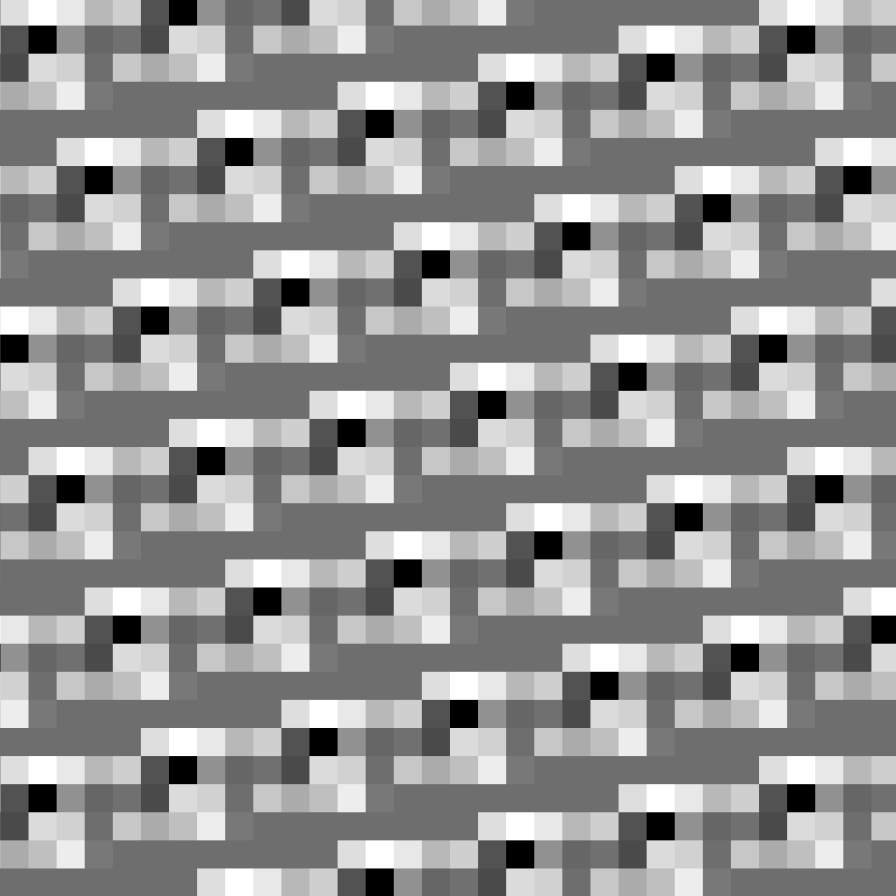
Give the GLSL for this pattern, as a WebGL 2 fragment shader.

```glsl
#version 300 es
precision highp float;
// A slanted lattice of stepped grey motifs built from square cells.
// One run of 27 tones repeats along each row and shifts by 5 cells per row,
// which tiles the plane on the lattice vectors (5, -1) and (2, 5).

uniform vec2 u_resolution;
out vec4 fragColor;

const float CELLS_ACROSS = 31.89;
const vec2 GRID_OFFSET = vec2(-0.015, 0.09);
const int PERIOD = 27;
const int ROW_SHIFT = 5;
const float GROUND = 0.432;

// Tones of the motif in running order; the rest of the period is ground.
const int MOTIF_LENGTH = 19;
const float MOTIF[MOTIF_LENGTH] = float[MOTIF_LENGTH](
    0.87, 1.00, 0.91, 0.72, 0.81, 0.32,
    0.00, 0.57, 0.40, 0.44, 0.29,
    0.86, 0.82, 0.43,
    0.78, 0.67, 0.75, 0.93, 0.47);

// Grey level of one cell, with columns to the right and rows downward.
float cellTone(ivec2 cell, int period, int rowShift) {
    int run = cell.x + rowShift * cell.y;
    int index = ((run % period) + period) % period;
    return index < MOTIF_LENGTH ? MOTIF[index] : GROUND;
}

// Cell grid whose borders are blended over the given width, in cells.
float smoothGrid(vec2 p, vec2 blendWidth) {
    vec2 corner = floor(p - 0.5);
    vec2 t = clamp((p - corner - 1.0) / blendWidth + 0.5, 0.0, 1.0);
    ivec2 cell = ivec2(corner);
    float upper = mix(cellTone(cell, PERIOD, ROW_SHIFT),
                      cellTone(cell + ivec2(1, 0), PERIOD, ROW_SHIFT), t.x);
    float lower = mix(cellTone(cell + ivec2(0, 1), PERIOD, ROW_SHIFT),
                      cellTone(cell + ivec2(1, 1), PERIOD, ROW_SHIFT), t.x);
    return mix(upper, lower, t.y);
}

void main() {
    vec2 uv = gl_FragCoord.xy / u_resolution;

    // Count rows from the top edge.
    vec2 p = vec2(uv.x, 1.0 - uv.y) * CELLS_ACROSS + GRID_OFFSET;

    // Borders are one pixel wide at any canvas size.
    vec2 pixel = min(vec2(CELLS_ACROSS) / u_resolution, vec2(1.0));
    fragColor = vec4(vec3(smoothGrid(p, pixel)), 1.0);
}
```
